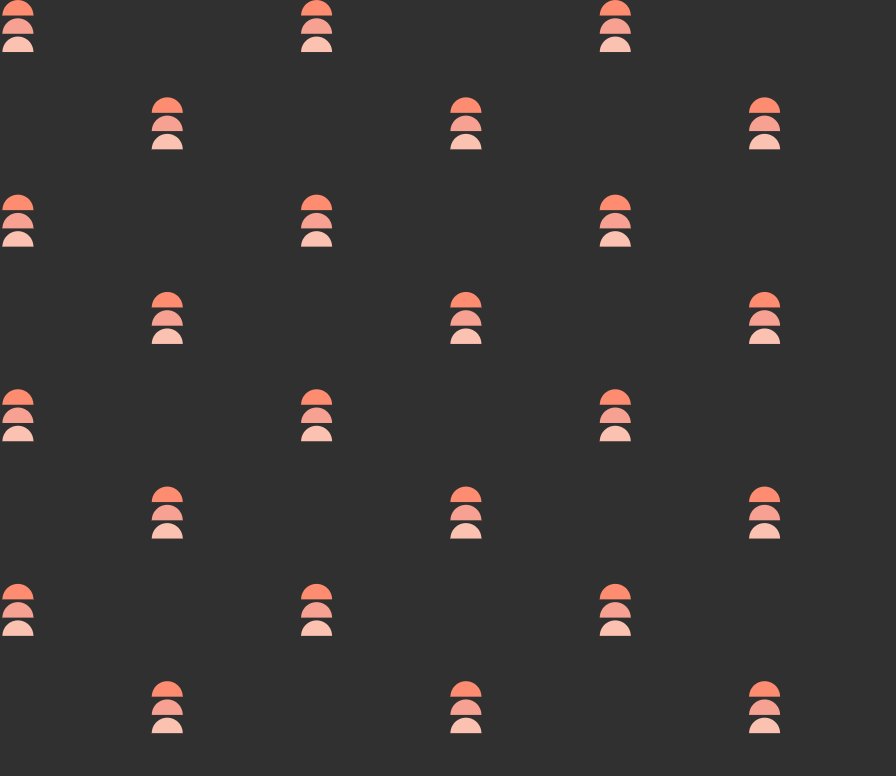
Write a Shadertoy shader that draws this pattern.

```glsl
// Staggered motifs of three stacked half discs, coral to pale pink, on charcoal.
// The plane is folded into half-drop rows, then each half disc is drawn from a
// signed distance with edges smoothed over one pixel. Unit: one column spacing.

#define COLUMNS 3.0                  // repeats across the canvas
#define ROW_STEP 0.3258              // spacing of the staggered rows
#define MOTIF_CENTER vec2(0.0600, 0.0872)
#define RADIUS 0.0518                // half disc radius
#define DOME_STEP 0.0611             // spacing of the stacked half discs
#define GROUND vec3(0.188, 0.188, 0.188)
#define CORAL vec3(0.995, 0.550, 0.440)
#define ROSE vec3(0.965, 0.630, 0.570)
#define BLUSH vec3(0.985, 0.755, 0.695)

// Distance to a dome resting on y = 0; y points down, so the dome has y < 0.
float halfDisc(vec2 p, float radius) {
    return max(length(p) - radius, p.y);
}

// Fold into the nearest motif; odd rows shift by half a column.
vec2 foldHalfDrop(vec2 p) {
    float row = floor(p.y / ROW_STEP + 0.5);
    float x = p.x - 0.5 * mod(row, 2.0);
    return vec2(x - floor(x + 0.5), p.y - row * ROW_STEP);
}

void mainImage(out vec4 fragColor, in vec2 fragCoord) {
    // Measure from the upper left corner.
    float pixel = COLUMNS / iResolution.x;
    vec2 p = vec2(fragCoord.x, iResolution.y - fragCoord.y) * pixel;
    vec2 local = foldHalfDrop(p - MOTIF_CENTER);

    // Stack the half discs from top to bottom, centred on the motif.
    vec3 tints[3] = vec3[3](CORAL, ROSE, BLUSH);
    vec3 color = GROUND;
    for (int i = 0; i < 3; i++) {
        float base = 0.5 * RADIUS + (float(i) - 1.0) * DOME_STEP;
        float d = halfDisc(local - vec2(0.0, base), RADIUS);
        color = mix(color, tints[i], clamp(0.5 - d / pixel, 0.0, 1.0));
    }
    fragColor = vec4(color, 1.0);
}
```
